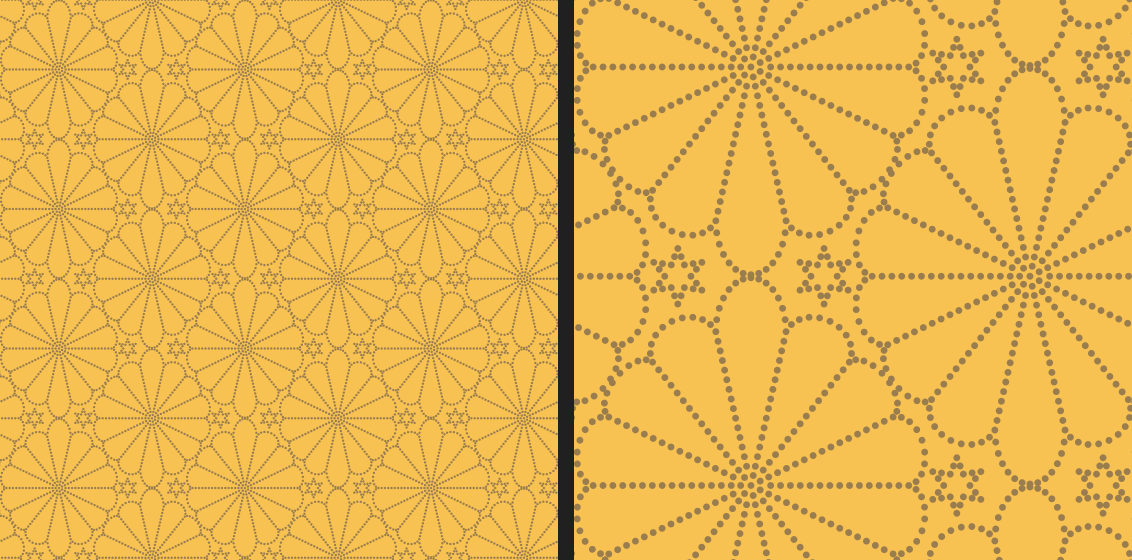
Left: the whole. Right: its middle third, enlarged.
This pattern is drawn by a Shadertoy shader. Its source:

```glsl
const float PI = 3.14159265;
const float SECTOR = PI / 7.0;   // fourteen petals

// Fold the plane into one wedge, with its axis along x
vec2 foldWedge(vec2 p, float wedge) {
    float a = abs(mod(atan(p.y, p.x), wedge) - 0.5 * wedge);
    return length(p) * vec2(cos(a), sin(a));
}

// Distance to the dots at the heart and along the rays; rays have length 1
float rayDots(vec2 p) {
    vec2 q = foldWedge(p, SECTOR);
    vec2 ray = vec2(cos(0.5 * SECTOR), sin(0.5 * SECTOR));
    float stop = clamp(round(dot(q, ray) * 16.0), 2.0, 16.0) / 16.0;
    float ring = length(foldWedge(p, 2.0 * SECTOR) - vec2(0.065, 0.0));
    return min(min(length(p), ring), length(q - ray * stop));
}

// Distance to the dots round the petal tips, longest on the vertical axis
float petalDots(vec2 p) {
    p = abs(p);
    int petal = clamp(int(atan(p.y, p.x) / SECTOR), 0, 3);
    float bulge = vec4(0.148, 0.12, 0.18, 0.342)[petal];
    float steps = vec4(9.0, 9.0, 10.0, 14.0)[petal];
    float axis = (float(petal) + 0.5) * SECTOR;
    vec2 along = vec2(cos(axis), sin(axis));
    vec2 q = vec2(dot(p, along), abs(p.y * along.x - p.x * along.y));
    vec2 base = vec2(cos(0.5 * SECTOR), sin(0.5 * SECTOR));
    float d = 1e3;
    for (float i = 0.0; i <= 0.5 * steps; i++) {
        float t = PI * i / steps;
        d = min(d, length(q - vec2(base.x + bulge * sin(t), base.y * cos(t))));
    }
    return d;
}

// Distance to the dots of the small six-pointed stars in the gaps
float starDots(vec2 p) {
    vec2 q = foldWedge(abs(p) - vec2(1.305, 0.0), PI / 3.0);
    float d = 1e3;
    for (float i = 0.0; i < 3.0; i++)
        d = min(d, length(q - mix(vec2(0.176, 0.0), vec2(0.072, 0.0415), 0.5 * i)));
    return d;
}

float flower(vec2 p) {
    return min(rayDots(p), min(petalDots(p), starDots(p)));
}

void mainImage(out vec4 fragColor, in vec2 fragCoord) {
    // Three repeats across, four down
    vec2 cell = vec2(3.537, 2.653);
    float pixel = 3.0 * cell.x / iResolution.x;
    vec2 p = (fragCoord / iResolution.x - vec2(0.1057, 0.129)) * 3.0 * cell.x;

    // Two interleaved grids make the half-drop layout
    float d = 1e3;
    for (float i = 0.0; i < 2.0; i++) {
        vec2 local = mod(p + 0.5 * cell * (1.0 + i), cell) - 0.5 * cell;
        d = min(d, flower(local));
    }

    float ink = clamp(0.5 - (d - 0.0215) / pixel, 0.0, 1.0);
    vec3 ground = vec3(0.97, 0.76, 0.32);
    vec3 dotColor = vec3(0.60, 0.49, 0.31);
    fragColor = vec4(mix(ground, dotColor, ink), 1.0);
}
```
